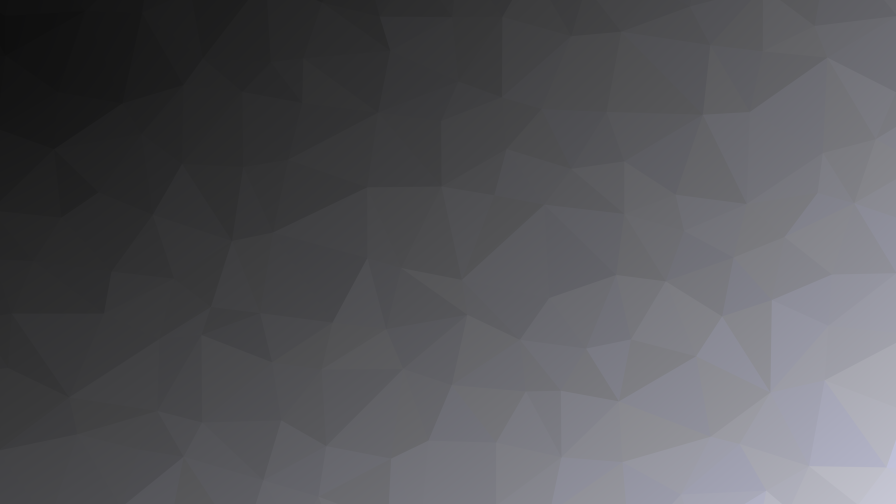
A Shadertoy shader for this background:

```glsl
const float CELLS = 8.2;      // lattice cells per canvas height
const float TILT = 0.16;      // lattice rotation in radians
const float JITTER = 0.33;    // vertex offset in cells
const float FACET_SLOPE = 0.5; // share of smooth gradient kept inside a facet

vec2 hash2(vec2 p) {
    vec2 q = vec2(dot(p, vec2(127.1, 311.7)), dot(p, vec2(269.5, 183.3)));
    return fract(sin(q) * 43758.55);
}

mat2 rotation(float angle) {
    float c = cos(angle), s = sin(angle);
    return mat2(c, s, -s, c);
}

// Brightness rising from the upper left to the lower right
float tone(vec2 uv) {
    float depth = 1.0 - uv.y;
    float t = 0.6 * uv.x + 0.4 * depth;
    float offAxis = uv.x - depth;
    vec2 pocket = (uv - vec2(0.0, 0.82)) / vec2(0.16, 0.2);
    float ramp = 0.07 + 0.26 * t + 0.46 * t * t;
    return ramp + 0.02 * offAxis * offAxis - 0.022 * exp(-dot(pocket, pocket));
}

// Grey that turns lavender as it brightens
vec3 coolGrey(float value, float coolness) {
    float tint = 0.115 * value * value * (0.6 + 0.8 * coolness);
    return vec3(value) + vec3(-0.05, 0.0, 1.0) * tint;
}

vec2 vertex(vec2 id) {
    return id + JITTER * (2.0 * hash2(id) - 1.0);
}

// Signed distance to a line, positive on its left
float edgeDistance(vec2 p, vec2 a, vec2 b) {
    vec2 e = b - a, q = p - a;
    return (e.x * q.y - e.y * q.x) / length(e);
}

float triangleCoverage(vec2 p, vec2 a, vec2 b, vec2 c, float blur) {
    float inside = min(edgeDistance(p, a, b),
                   min(edgeDistance(p, b, c), edgeDistance(p, c, a)));
    return smoothstep(-blur, blur, inside);
}

vec2 latticeToUv(vec2 p, mat2 turn, float aspect) {
    return (p * turn) / (CELLS * vec2(aspect, 1.0));
}

// Facet colour in rgb, premultiplied by the coverage in a
vec4 facet(vec2 p, vec2 a, vec2 b, vec2 c, mat2 turn, float aspect, float blur) {
    float coverage = triangleCoverage(p, a, b, c, blur);
    vec2 center = (a + b + c) / 3.0;
    vec2 variation = hash2(floor(center * 64.0));
    float flatTone = tone(latticeToUv(center, turn, aspect));
    float smoothTone = tone(latticeToUv(p, turn, aspect));
    float value = mix(flatTone, smoothTone, FACET_SLOPE);
    value += (variation.x - 0.5) * (0.012 + 0.03 * flatTone);
    return vec4(coolGrey(value, variation.y), 1.0) * coverage;
}

void mainImage(out vec4 fragColor, in vec2 fragCoord) {
    float aspect = iResolution.x / iResolution.y;
    float blur = 0.7 * CELLS / iResolution.y;
    mat2 turn = rotation(TILT);
    vec2 p = turn * (fragCoord / iResolution.y * CELLS);
    vec2 cell = floor(p);

    // Smooth gradient as a faint base under the facets
    float baseTone = tone(fragCoord / iResolution.xy);
    vec4 sum = vec4(coolGrey(baseTone, 0.5), 1.0) * 0.001;

    // Split each nearby quad along its shorter diagonal
    for (int y = -1; y <= 1; y++) {
        for (int x = -1; x <= 1; x++) {
            vec2 id = cell + vec2(x, y);
            vec2 a = vertex(id);
            vec2 b = vertex(id + vec2(1.0, 0.0));
            vec2 c = vertex(id + vec2(1.0, 1.0));
            vec2 d = vertex(id + vec2(0.0, 1.0));
            bool splitAC = distance(a, c) < distance(b, d);
            sum += facet(p, a, b, splitAC ? c : d, turn, aspect, blur);
            sum += facet(p, splitAC ? a : b, c, d, turn, aspect, blur);
        }
    }
    fragColor = vec4(sum.rgb / sum.a, 1.0);
}
```
